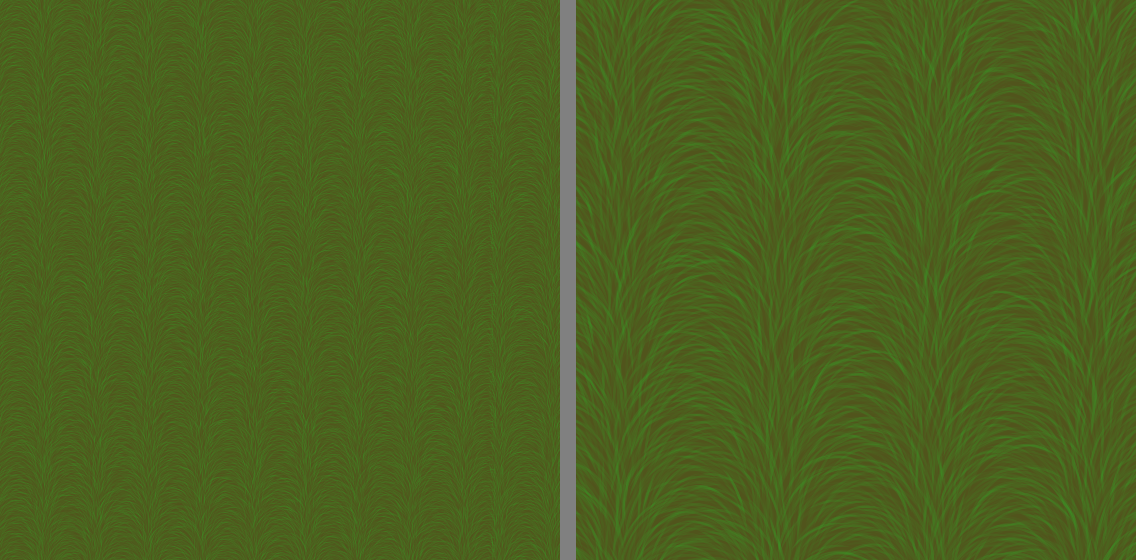
Left, the full canvas; right, a detail of the centre.
This pattern is drawn by a three.js fragment shader. Its source:

```glsl
varying vec2 vUv;

const float SPACING = 0.09375; // distance between neighbouring seams

vec3 hash3(vec3 p) {
  p = fract(p * vec3(0.1031, 0.1030, 0.0973));
  p += dot(p, p.yxz + 33.33);
  return fract((p.xxy + p.yxx) * p.zyx);
}

// Column coordinate, whole at every seam; the rhythm breaks near the right side
float columnAt(float x) {
  return (x - (x < 0.875 ? 0.078 : 0.891)) / SPACING;
}

// Opacity of one curved, tapered blade at this point
float blade(vec2 point, vec2 root, vec3 traits, float pixel) {
  float phase = fract(columnAt(root.x) + 0.5) - 0.5;

  // Upright at the seams, lying flat midway between them
  float lean = 3.14159 * phase + (traits.x - 0.5) * 0.8;
  vec2 along = vec2(sin(lean), cos(lean));
  vec2 offset = point - root;
  float s = dot(offset, along);
  float reach = mix(0.010, 0.019, traits.y);
  float taper = 1.0 - s * s / (reach * reach);
  if (taper <= 0.0) return 0.0;

  float across = dot(offset, vec2(along.y, -along.x));
  float side = abs(across - 16.7 * sin(lean) * s * s);
  float width = 0.0008 * taper;
  if (side > width + 0.5 * pixel) return 0.0;

  float cover = 1.0 - smoothstep(width - 0.5 * pixel, width + 0.5 * pixel, side);
  float strength = 0.06 + 0.19 * traits.z * traits.z;
  strength *= 0.95 + 0.1 * pow(cos(3.14159 * phase), 2.0);
  return cover * strength * sqrt(taper);
}

void main() {
  float pixel = fwidth(vUv.x);
  vec2 cell = floor(vUv * 48.0);
  float gap = 1.0; // share of ground still showing through

  // Blades from this cell and its neighbours, spread over slices of each cell
  for (int j = -1; j <= 1; j++) {
    for (int i = -1; i <= 1; i++) {
      vec2 home = cell + vec2(float(i), float(j));
      for (int k = 0; k < 25; k++) {
        float index = float(k);
        vec3 seed = vec3(home + 7.0, index * 3.0 + 11.0);
        vec2 slot = vec2(mod(index, 5.0), floor(index / 5.0));
        vec2 spread = (slot + hash3(seed).xy) / 5.0;
        vec2 root = (home + spread) / 48.0;
        gap *= 1.0 - blade(vUv, root, hash3(seed + 131.7), pixel);
      }
    }
  }

  // Brown ground under translucent green
  vec3 color = mix(vec3(0.20, 0.64, 0.15), vec3(0.318, 0.328, 0.11), gap);
  gl_FragColor = vec4(color, 1.0);
}
```
